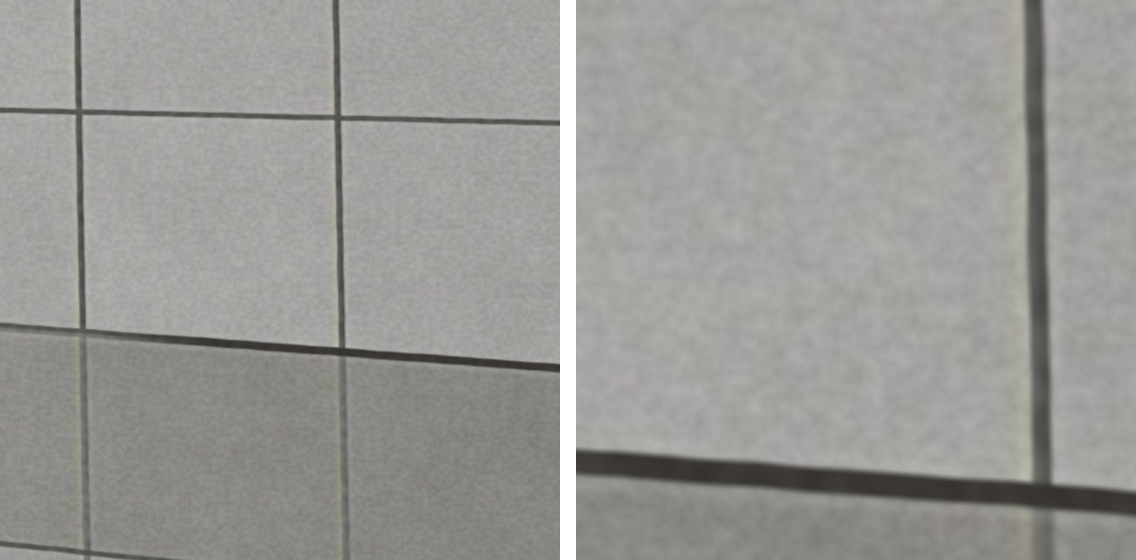
Left: the whole. Right: its middle third, enlarged.
This texture is drawn by a WebGL 2 fragment shader. Its source:

```glsl
#version 300 es
precision highp float;
// Grey wall tiles seen at a slight angle, split by dark, soft-edged joints.
// Joints are gently sloping lines placed by loops; the tile rows they bound
// take their own tone, and gradient noise adds mottling and fine grain.

uniform vec2 u_resolution;
out vec4 fragColor;

const int COLUMN_JOINTS = 2;
const int ROW_JOINTS = 3;
const vec3 TILE_LIGHT = vec3(0.640, 0.638, 0.630);
const vec3 TILE_SHADE = vec3(0.542, 0.542, 0.524);
const vec3 JOINT_PALE = vec3(0.420, 0.418, 0.405);
const vec3 JOINT_GREY = vec3(0.335, 0.332, 0.320);
const vec3 JOINT_DARK = vec3(0.225, 0.215, 0.200);
const vec3 WARM_TINT = vec3(0.012, 0.014, -0.018);

float hash(vec2 p) {
    vec3 q = fract(vec3(p.xyx) * 0.1031);
    q += dot(q, q.yzx + 33.33);
    return fract((q.x + q.y) * q.z);
}

vec2 gradient(vec2 cell) {
    float angle = 6.2832 * hash(cell);
    return vec2(cos(angle), sin(angle));
}

float gradientNoise(vec2 p) {
    vec2 i = floor(p), f = fract(p);
    vec2 u = f * f * f * (f * (f * 6.0 - 15.0) + 10.0);
    vec2 e = vec2(1.0, 0.0);
    float low = mix(dot(gradient(i), f), dot(gradient(i + e), f - e), u.x);
    float high = mix(dot(gradient(i + e.yx), f - e.yx),
                     dot(gradient(i + e.xx), f - e.xx), u.x);
    return mix(low, high, u.y);
}

// Horizontal place of a column joint at a given depth below the top edge.
float columnX(float k, float depth) {
    return 0.138 + 0.462 * k + (0.015 + 0.001 * k) * depth + 0.003 * depth * depth;
}

// Depth of a row joint; lower joints slope more steeply.
float rowDepth(float k, float x) {
    return 0.1966 + 0.387 * k + (0.0234 + 0.0606 * k - 0.010 * k * k) * x;
}

float stripe(float d, float halfWidth, float soft) {
    return 1.0 - smoothstep(halfWidth - soft, halfWidth + soft, abs(d));
}

// Thin brighter rim just outside a joint.
float rim(float d, float halfWidth) {
    float s = (abs(d) - halfWidth - 0.005) / 0.004;
    return exp(-s * s);
}

vec3 tileColor(vec2 p, vec2 tile) {
    float shaded = step(1.5, tile.y) - 0.6 * step(2.5, tile.y);
    vec3 color = mix(TILE_LIGHT, TILE_SHADE, shaded);
    color += 0.014 * (hash(tile + 7.0) - 0.5);
    color += 0.025 * (0.45 - p.x) + 0.012 * (p.y - 0.5);
    color += 0.022 * gradientNoise(p * 7.0) + 0.022 * gradientNoise(p * 34.0);
    color += 0.042 * gradientNoise(p * vec2(85.0, 105.0));
    color += 0.026 * gradientNoise(p * 190.0 + 40.0);
    float hue = gradientNoise(p * 24.0 + 90.0);
    return color + hue * vec3(0.012, -0.010, 0.014);
}

void main() {
    vec2 p = gl_FragCoord.xy / u_resolution;
    float depth = 1.0 - p.y;
    float soft = max(0.0028, 0.75 / min(u_resolution.x, u_resolution.y));
    float wobble = 0.0012 * gradientNoise(p * 26.0 + 15.0);

    // Which tile this is: the number of joints already passed.
    vec2 tile = vec2(0.0);
    for (int i = 0; i < COLUMN_JOINTS; i++)
        tile.x += step(columnX(float(i), depth), p.x);
    for (int j = 0; j < ROW_JOINTS; j++)
        tile.y += step(rowDepth(float(j), p.x), depth);
    vec3 color = tileColor(p, tile);
    float wear = 0.07 * gradientNoise(p * 60.0 + 5.0);

    // Column joints, paler in the shaded rows, with a warm left fringe.
    float lower = step(1.5, tile.y);
    for (int i = 0; i < COLUMN_JOINTS; i++) {
        float d = p.x - columnX(float(i), depth) + wobble;
        float halfWidth = 0.0056 + 0.0007 * lower;
        color += 0.025 * rim(d, halfWidth);
        color += WARM_TINT * smoothstep(-0.030, -0.008, d) * step(d, 0.0);
        vec3 joint = mix(JOINT_GREY - 0.02, JOINT_PALE - 0.01, lower);
        joint += 0.04 * smoothstep(0.0, 0.006, abs(d - 0.002)) + wear;
        color = mix(color, joint, stripe(d, halfWidth, soft));
    }

    // Row joints; the middle one is wider and darkens to the right.
    for (int j = 0; j < ROW_JOINTS; j++) {
        float d = depth - rowDepth(float(j), p.x) + wobble;
        float middle = j == 1 ? 1.0 : 0.0;
        float dirt = middle * smoothstep(0.12, 0.38, p.x);
        float halfWidth = 0.0046 + 0.0026 * middle;
        color += (0.02 + 0.025 * middle * step(0.0, d)) * rim(d, halfWidth);
        vec3 joint = mix(JOINT_GREY, JOINT_DARK, dirt);
        float pale = middle * (1.0 - dirt) * smoothstep(-0.002, 0.004, d);
        joint = mix(joint, JOINT_PALE + 0.03, pale) + wear * (1.0 - 0.4 * dirt);
        color = mix(color, joint, stripe(d, halfWidth, soft));
    }
    fragColor = vec4(clamp(color, 0.0, 1.0), 1.0);
}
```
